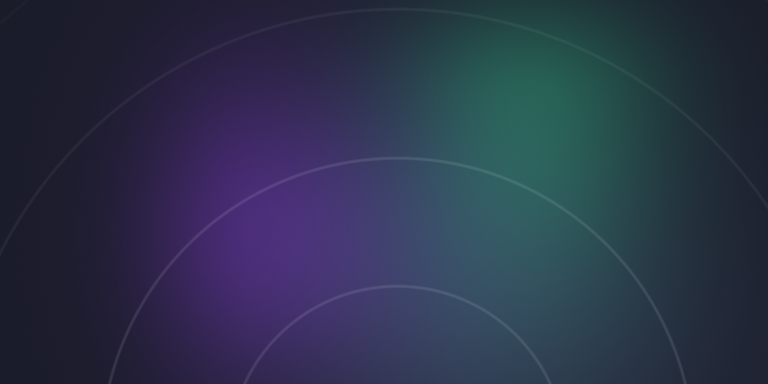
Reproduce this background procedurally as a Shadertoy shader.

```glsl
// Dark backdrop with soft violet, green and blue glows behind faint concentric rings.

const vec3 NIGHT  = vec3(0.105, 0.110, 0.165);
const vec3 VIOLET = vec3(0.180, 0.050, 0.290);
const vec3 GREEN  = vec3(0.030, 0.250, 0.135);
const vec3 BLUE   = vec3(0.080, 0.120, 0.150);

const vec2 RING_CENTER = vec2(1.035, -0.184);
const float RING_WIDTH = 0.0075;

// Gaussian glow with its own reach on the low (left, down) and high (right, up) sides.
float glow(vec2 p, vec2 center, vec2 lowReach, vec2 highReach) {
    vec2 d = p - center;
    vec2 q = d / mix(lowReach, highReach, step(0.0, d));
    return exp(-dot(q, q));
}

// Coverage of a thin circular line, softened by about one pixel.
float ring(vec2 p, vec2 center, float radius, float width, float pixel) {
    float edge = abs(length(p - center) - radius) - 0.5 * width;
    return 1.0 - smoothstep(-pixel, pixel, edge);
}

// Small random offset that hides banding in the dark gradients.
float hash(vec2 p) {
    return fract(sin(dot(p, vec2(12.99, 78.23))) * 43758.5);
}

void mainImage(out vec4 fragColor, in vec2 fragCoord) {
    // Canvas height is one unit.
    float pixel = 1.0 / iResolution.y;
    vec2 p = fragCoord * pixel;
    p.x += 1.0 - 0.5 * iResolution.x * pixel;

    // Glows
    vec3 color = NIGHT;
    color += VIOLET * glow(p, vec2(0.67, 0.40), vec2(0.30, 0.41), vec2(0.42, 0.44));
    color += GREEN * glow(p, vec2(1.38, 0.74), vec2(0.36, 0.50), vec2(0.36, 0.29));
    color += BLUE * glow(p, vec2(1.25, 0.15), vec2(0.46, 0.50), vec2(0.60, 0.50));

    // Rings, fading outward
    float radii[4] = float[4](0.4385, 0.772, 1.160, 1.526);
    float strengths[4] = float[4](0.10, 0.10, 0.05, 0.02);
    for (int i = 0; i < 4; i++) {
        float line = ring(p, RING_CENTER, radii[i], RING_WIDTH, pixel);
        color = mix(color, vec3(1.0), strengths[i] * line);
    }

    color += (hash(fragCoord) - 0.5) / 255.0;
    fragColor = vec4(color, 1.0);
}
```
